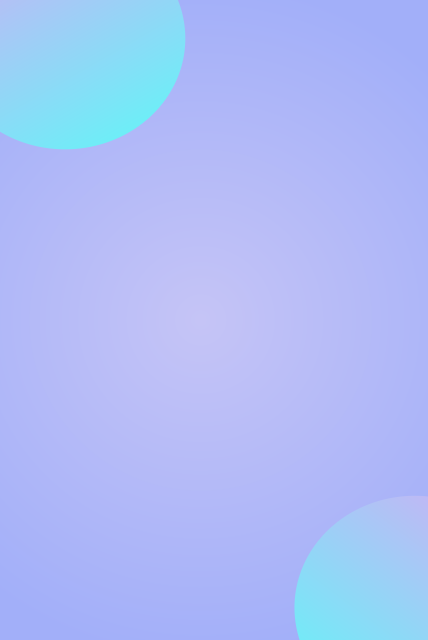
A Shadertoy shader for this background:

```glsl
// Soft lavender radial glow with two cyan-to-lilac gradient discs in opposite corners.

// Canvas space: x spans 0..1, y spans 0..1.5, origin at the lower left
const vec2 CANVAS = vec2(1.0, 1.5);

// Background glow
const vec2 GLOW_CENTER = vec2(0.469, 0.75);
const float GLOW_RADIUS = 0.79;
const vec3 GLOW_COLOR = vec3(0.773, 0.769, 0.965);
const vec3 EDGE_COLOR = vec3(0.636, 0.687, 0.976);

// Corner discs
const vec2 TOP_CENTER = vec2(0.152, 1.410);
const vec2 TOP_RADII = vec2(0.281, 0.260);
const vec2 TOP_DIRECTION = vec2(0.5, -0.866);
const vec2 BOTTOM_CENTER = vec2(0.969, 0.076);
const vec2 BOTTOM_RADII = vec2(0.281, 0.262);
const vec2 BOTTOM_DIRECTION = vec2(-0.6, -0.8);
const float RAMP_HALF_LENGTH = 0.266;
const vec3 LILAC = vec3(0.770, 0.710, 0.960);
const vec3 CYAN = vec3(0.430, 0.932, 0.970);

// Approximate signed distance to an axis-aligned ellipse
float ellipseDistance(vec2 offset, vec2 radii) {
    float scaled = length(offset / radii);
    float slope = length(offset / (radii * radii));
    return scaled * (scaled - 1.0) / max(slope, 1e-4);
}

// Lays a disc, shaded from lilac to cyan along a direction, over a base colour
vec3 paintDisc(vec3 base, vec2 p, vec2 center, vec2 radii, vec2 direction, float pixel) {
    vec2 offset = p - center;
    float ramp = 0.5 + 0.5 * dot(offset, direction) / RAMP_HALF_LENGTH;
    vec3 discColor = mix(LILAC, CYAN, clamp(ramp, 0.0, 1.0));
    float coverage = clamp(0.5 - ellipseDistance(offset, radii) / pixel, 0.0, 1.0);
    return mix(base, discColor, coverage);
}

void mainImage(out vec4 fragColor, in vec2 fragCoord) {
    vec2 p = fragCoord / iResolution.xy * CANVAS;
    float pixel = CANVAS.y / iResolution.y;

    // Radial background
    float falloff = clamp(distance(p, GLOW_CENTER) / GLOW_RADIUS, 0.0, 1.0);
    vec3 color = mix(GLOW_COLOR, EDGE_COLOR, falloff);

    // Discs cropped by the canvas corners
    color = paintDisc(color, p, TOP_CENTER, TOP_RADII, TOP_DIRECTION, pixel);
    color = paintDisc(color, p, BOTTOM_CENTER, BOTTOM_RADII, BOTTOM_DIRECTION, pixel);

    fragColor = vec4(color, 1.0);
}
```
